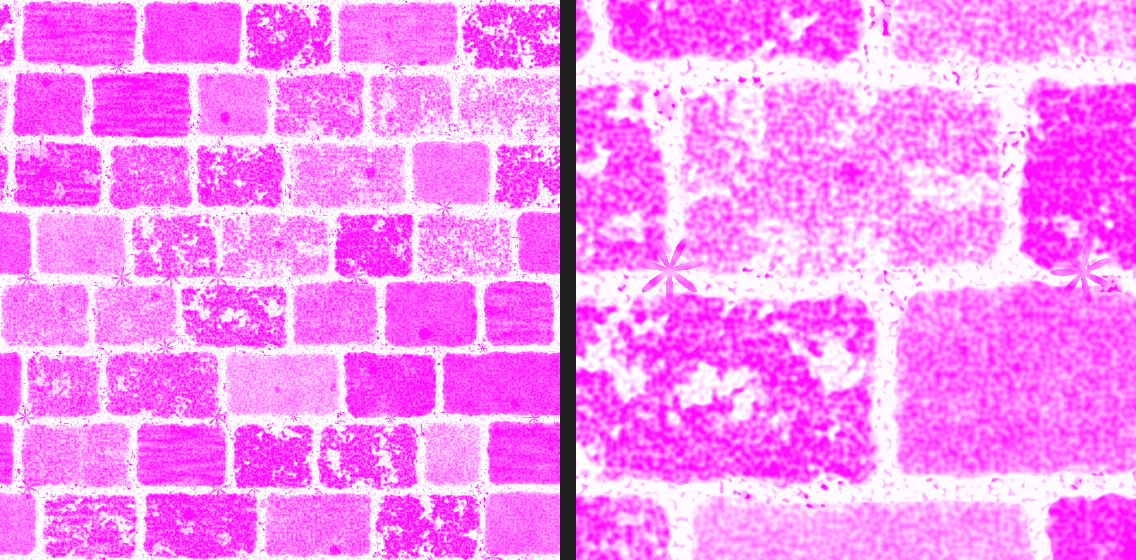
Left, the full canvas; right, a detail of the centre.
A WebGL 2 fragment shader for this texture:

```glsl
#version 300 es
precision highp float;
// Weathered magenta stone wall: eight uneven courses in pale, speckled mortar.
uniform vec2 u_resolution;
out vec4 fragColor;

const float COURSES = 8.0;
// Stones per course and the start of each course, bottom to top.
const float stoneCount[8] = float[8](5., 6., 5., 6., 6., 6., 6., 5.);
const float courseShift[8] = float[8](.078, .059, .017, .010, .068, .036, -.004, .023);

float hash(vec2 p) {
    uvec2 q = uvec2(ivec2(p) + 4096) * uvec2(1597334673u, 3812015801u);
    uint n = (q.x ^ q.y) * 1597334673u;
    n = (n ^ (n >> 15)) * 2246822519u;
    return float((n ^ (n >> 13)) >> 8) / 16777216.0;
}

float corner(vec2 cell, vec2 offset, vec2 f, vec2 period) {
    float a = 6.2832 * hash(mod(cell + offset, period) + period * 3.0);
    return dot(vec2(cos(a), sin(a)), f - offset);
}

// Gradient noise that wraps at the canvas edges; freq holds whole numbers.
float noise(vec2 uv, vec2 freq) {
    vec2 p = uv * freq, i = floor(p), f = p - i;
    vec2 w = f * f * f * (f * (f * 6.0 - 15.0) + 10.0);
    return mix(mix(corner(i, vec2(0, 0), f, freq), corner(i, vec2(1, 0), f, freq), w.x),
               mix(corner(i, vec2(0, 1), f, freq), corner(i, vec2(1, 1), f, freq), w.x), w.y);
}

float fbm(vec2 uv, float freq) {
    float sum = 0.0, gain = 1.0;
    for (int k = 0; k < 4; k++) {
        sum += gain * noise(uv, vec2(freq));
        freq *= 2.0;
        gain *= 0.6;
    }
    return sum;
}

// Uneven position of a vertical joint, in stone widths.
float joint(float i, float row, float count) {
    return i + 0.36 * (hash(vec2(mod(i, count), row + 40.0)) - 0.5);
}

float roundedBox(vec2 p, vec2 halfSize, float radius) {
    vec2 q = abs(p) - halfSize + radius;
    return length(max(q, 0.0)) + min(max(q.x, q.y), 0.0) - radius;
}

// Small star-shaped tufts growing along the horizontal joints.
float tufts(vec2 uv, float pixel) {
    vec2 grid = vec2(12.0, COURSES);
    vec2 cell = floor(uv * grid + vec2(0.0, 0.5));
    vec2 id = mod(cell, grid);
    float h = hash(id + 90.0), turn = hash(id + 130.0);
    vec2 p = uv - (cell + vec2(0.3 + 0.4 * turn, 0.1 * h - 0.05)) / grid;
    float petal = pow(abs(cos(3.5 * atan(p.y, p.x) + 6.0 * turn)), 3.0);
    float d = length(p) - (0.008 + 0.014 * turn) * (0.15 + 0.85 * petal);
    return step(0.76, h) * (1.0 - smoothstep(-pixel, pixel, d));
}

void main() {
    vec2 uv = gl_FragCoord.xy / u_resolution;
    float pixel = 1.0 / min(u_resolution.x, u_resolution.y);
    float fine = noise(uv, vec2(256.0));
    float medium = noise(uv, vec2(128.0));
    float patches = fbm(uv, 24.0);

    // Bend the courses, then find the stone in this one.
    vec2 p = uv + 0.007 * vec2(noise(uv, vec2(9.0)), noise(uv.yx, vec2(7.0)));
    p += 0.004 * vec2(noise(uv, vec2(38.0)), noise(uv.yx, vec2(34.0)));
    float row = mod(floor(p.y * COURSES), COURSES);
    float count = stoneCount[int(row)];
    float shift = courseShift[int(row)];
    float t = (p.x - shift) * count;
    float i = floor(t);
    if (t < joint(i, row, count)) i -= 1.0;
    else if (t >= joint(i + 1.0, row, count)) i += 1.0;
    float left = joint(i, row, count), right = joint(i + 1.0, row, count);
    vec2 id = vec2(mod(i, count), row);
    float shade = hash(id + 200.0), worn = hash(id + 260.0), grained = hash(id + 320.0);

    // Stone outline with chipped edges.
    vec2 local = vec2(t - 0.5 * (left + right), fract(p.y * COURSES) - 0.5);
    local /= vec2(count, COURSES);
    local.y += 0.005 * (worn - 0.5);
    vec2 halfSize = vec2(0.5 * (right - left) / count - 0.006 - 0.003 * grained,
                         0.0565 - 0.003 * shade);
    float d = roundedBox(local, halfSize, 0.016);
    d += 0.004 * patches * (0.5 + worn) + 0.003 * medium;
    float soft = max(pixel, 0.0012 + 0.0015 * worn);
    float stone = 1.0 - smoothstep(-soft, soft, d);

    // Stone face: grain, layered streaks, pale wear and dark pits.
    float face = 0.2 + 0.46 * pow(shade, 1.4);
    face += (0.3 + 0.3 * worn) * fine + (0.12 + 0.3 * worn) * medium;
    face += 0.12 * patches + 0.1 * noise(uv, vec2(11.0));
    face += 0.4 * smoothstep(0.55, 1.0, grained) * noise(uv, vec2(14.0, 110.0));
    float wear = smoothstep(0.2, 0.6, patches + 0.5 * medium + 0.25 * worn - 0.1);
    face = mix(face, 0.95 + 0.3 * fine, wear * smoothstep(0.25, 0.9, worn));
    face -= 0.4 * smoothstep(0.4, 0.55, noise(uv, vec2(31.0)) + 0.15 * medium);
    face += 0.15 * smoothstep(-0.008, 0.0, d);

    // Mortar: near white, with grit gathering in patches.
    float grit = smoothstep(0.12, 0.5, fine + 0.4 * medium);
    float mortar = 0.98 - grit * (0.25 + 0.5 * smoothstep(0.0, 0.5, patches));
    mortar -= 0.35 * smoothstep(0.35, 0.8, patches + 0.6 * medium);

    float green = mix(mortar, face, stone);
    green = mix(green, 0.3 + 0.7 * medium, 0.75 * tufts(uv, pixel));
    fragColor = vec4(1.0, clamp(green, 0.06, 1.0), 1.0, 1.0);
}
```
